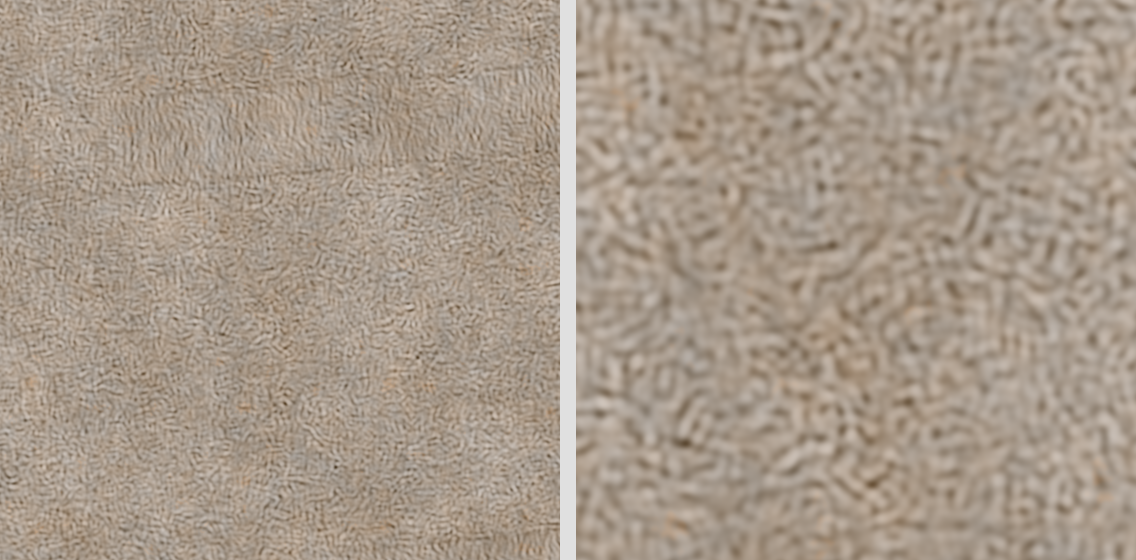
Left, the full canvas; right, a detail of the centre.
A Shadertoy shader for this texture:

```glsl
// Weathered beige surface covered in fine worm-like ridges, with faint seams.
// Ridges are oriented wave packets scattered on a grid; gradient noise
// steers them and adds mottling, warm and grey tints and rusty stains.

const float PI = 3.14159265;
const vec3 BASE_COLOR = vec3(0.657, 0.602, 0.545);
const vec3 TONE_STEP = vec3(0.044, 0.047, 0.052);   // colour change per unit of tone
const vec3 WARM_SHIFT = vec3(0.014, -0.002, -0.018);
const vec3 RUST_SHIFT = vec3(0.025, -0.015, -0.050);
const float GRID = 60.0;            // packet cells across the canvas
const int PACKETS = 4;              // packets per cell
const float WAVES_PER_CELL = 1.27;
const float RIDGE_GAIN = 1.0;
const float FINE_GAIN = 1.0;
const float BLOTCH_GAIN = 1.1;
const float MOTTLE_GAIN = 2.0;
const float SEAM_WIDTH = 0.0026;
const float SEAM_DEPTH = 1.6;

vec2 hash2(vec2 cell) {
    uvec2 q = uvec2(ivec2(cell) + 4096) * 1664525u + 1013904223u;
    for (int i = 0; i < 2; i++) {
        q.x += q.y * 1664525u;
        q.y += q.x * 1664525u;
        q ^= q >> 16u;
    }
    return vec2(q >> 8u) / exp2(24.0);
}

float cornerSlope(vec2 cell, vec2 offset) {
    float a = 2.0 * PI * hash2(cell).x;
    return dot(vec2(cos(a), sin(a)), offset);
}

float gradientNoise(vec2 p) {
    vec2 i = floor(p), f = p - i;
    vec2 u = f * f * f * (f * (f * 6.0 - 15.0) + 10.0);
    vec2 e = vec2(1.0, 0.0);
    return mix(mix(cornerSlope(i, f), cornerSlope(i + e.xy, f - e.xy), u.x),
               mix(cornerSlope(i + e.yx, f - e.yx), cornerSlope(i + e.xx, f - e.xx), u.x), u.y);
}

float fbm(vec2 p) {
    float sum = 0.0, gain = 0.6;
    for (int i = 0; i < 4; i++) {
        sum += gain * gradientNoise(p);
        p = p * 2.1 + 37.3;
        gain *= 0.72;
    }
    return sum;
}

// Signed heights above the upper, middle and lowest seam
vec3 seamHeights(vec2 p) {
    float wobble = 0.006 * gradientNoise(p * vec2(7.0, 2.0));
    return p.y - wobble - vec3(0.811, 0.648, -0.055) - vec3(0.074, 0.085, 0.11) * p.x;
}

// 1 where the ridges stand upright: between the upper seams and under the lowest
float uprightZone(vec2 p) {
    vec3 h = seamHeights(p);
    float band = smoothstep(0.01, -0.01, h.x) * smoothstep(-0.01, 0.01, h.y);
    band *= smoothstep(0.13, 0.27, p.x);
    float zone = max(band, smoothstep(0.01, -0.01, h.z) * smoothstep(0.5, 0.65, p.x));
    return zone * clamp(0.75 + 1.2 * gradientNoise(p * 9.0 + 60.0), 0.0, 1.0);
}

// Sum of wave packets, close to unit variance
float ridges(vec2 p) {
    vec2 g = p * GRID, home = floor(g);
    float sum = 0.0;
    for (int y = -1; y <= 1; y++)
    for (int x = -1; x <= 1; x++) {
        vec2 cell = home + vec2(x, y);
        vec2 center = (cell + 0.5) / GRID;
        float upright = uprightZone(center);
        float lean = mix(0.25 * PI, 0.5 * PI, smoothstep(0.1, 0.6, center.x - 0.4 * center.y + 0.2));
        lean += 1.4 * gradientNoise(center * 10.0 + 11.0);
        float angle = mix(lean, 0.1, upright);
        float spread = mix(1.35, 0.6, upright);
        for (int k = 0; k < PACKETS; k++) {
            vec2 seed = cell + vec2(float(k) * 211.0, 0.0);
            vec2 shape = hash2(seed + vec2(0.0, 1201.0));
            vec2 d = g - cell - hash2(seed);
            float window = max(1.0 - dot(d, d), 0.0);
            float a = angle + spread * (2.0 * shape.x - 1.0);
            a -= 0.13 * sin(4.0 * a);   // favour level and upright ridges
            float rate = WAVES_PER_CELL * (0.68 + 0.64 * fract(shape.x * 17.0));
            float along = dot(d, vec2(cos(a), sin(a)));
            sum += window * window * cos(2.0 * PI * (rate * along + shape.y));
        }
    }
    return sum / sqrt(0.314 * float(PACKETS));
}

// Broken dark creases along the seams
float seams(vec2 p) {
    vec3 h = seamHeights(p) / SEAM_WIDTH;
    vec3 fade = smoothstep(vec3(0.15, 0.17, 0.55), vec3(0.35, 0.3, 0.75), vec3(p.x));
    float wear = clamp(0.7 + 1.2 * gradientNoise(p * vec2(16.0, 5.0) + 5.0), 0.0, 1.0);
    return wear * dot(exp(-0.5 * h * h) * fade, vec3(0.75, 1.0, 0.75));
}

void mainImage(out vec4 fragColor, in vec2 fragCoord) {
    vec2 p = fragCoord / iResolution.y;

    // Ridge relief, with slightly deeper hollows than crests
    float relief = ridges(p) * (1.0 + 0.5 * gradientNoise(p * 13.0 + 3.0));
    relief -= 0.09 * (relief * relief - 1.0);
    float fine = gradientNoise(p * 150.0 + 19.0);
    float blotch = gradientNoise(p * 36.0 + 23.0);
    float mottle = fbm(p * 5.0 + 50.0);
    float tone = RIDGE_GAIN * relief + FINE_GAIN * fine;
    tone += BLOTCH_GAIN * blotch + MOTTLE_GAIN * mottle - SEAM_DEPTH * seams(p);

    // Warm and grey patches, then small rusty stains
    float warmth = 2.0 * fbm(p * 9.0 + 80.0) + 1.2 * gradientNoise(p * 46.0 + 7.0);
    float rust = smoothstep(0.38, 0.65, gradientNoise(p * 24.0 + 90.0) + 0.3 * fine);

    vec3 color = BASE_COLOR + TONE_STEP * tone + WARM_SHIFT * warmth + RUST_SHIFT * rust;
    fragColor = vec4(clamp(color, 0.0, 1.0), 1.0);
}
```
